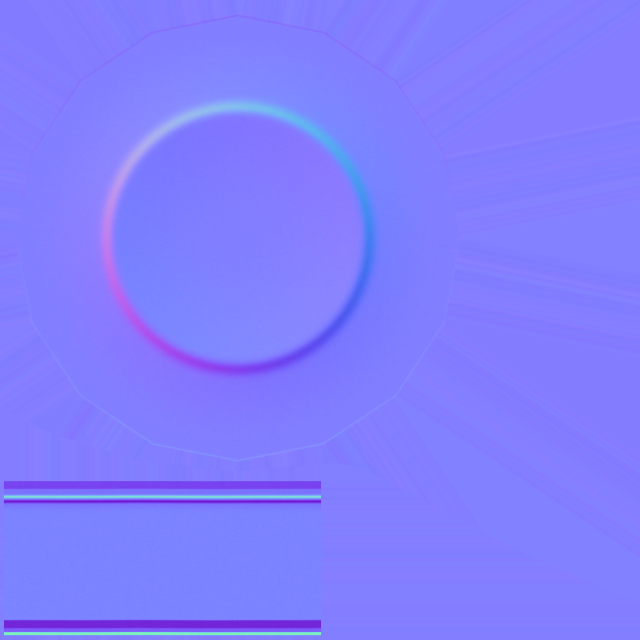
Reproduce this texture map procedurally as a three.js fragment shader.

```glsl
// Tangent-space normal map: a round cap with a bevel ring, a side strip, and padded streaks around both.
varying vec2 vUv;

const float PI = 3.14159265;
const vec2 CAP_CENTER = vec2(0.372, 0.628);
const float CAP_RADIUS = 0.348;
const float CAP_SIDES = 16.0;
const float RING_RADIUS = 0.2055;
const float RING_WIDTH = 0.0105;
const vec2 STRIP_MIN = vec2(0.0065, 0.0078);
const vec2 STRIP_MAX = vec2(0.5013, 0.2474);
const vec2 FLAT_TILT = vec2(0.008, -0.003);
const float SOFT = 0.0012;

vec2 hashGradient(vec2 cell) {
  vec2 h = vec2(dot(cell, vec2(127.1, 311.7)), dot(cell, vec2(269.5, 183.3)));
  return 2.0 * fract(sin(h) * 43758.5) - 1.0;
}

float gradientNoise(vec2 p) {
  vec2 cell = floor(p);
  vec2 f = fract(p);
  vec2 w = f * f * f * (f * (f * 6.0 - 15.0) + 10.0);
  float a = dot(hashGradient(cell), f);
  float b = dot(hashGradient(cell + vec2(1.0, 0.0)), f - vec2(1.0, 0.0));
  float c = dot(hashGradient(cell + vec2(0.0, 1.0)), f - vec2(0.0, 1.0));
  float d = dot(hashGradient(cell + 1.0), f - 1.0);
  return mix(mix(a, b, w.x), mix(c, d, w.x), w.y);
}

vec2 noisePair(vec2 p) {
  return vec2(gradientNoise(p), gradientNoise(p + 47.3));
}

float bump(float x, float center, float width) {
  float d = (x - center) / width;
  return exp(-d * d);
}

float band(float x, float low, float high, float soft) {
  return smoothstep(low - soft, low + soft, x) * (1.0 - smoothstep(high - soft, high + soft, x));
}

// Nearest rim point of a regular polygon (xy) and signed distance to it (z)
vec3 polygonRim(vec2 p, float radius, float sides) {
  float sector = 2.0 * PI / sides;
  float angle = (floor(atan(p.y, p.x) / sector) + 0.5) * sector;
  vec2 normal = vec2(cos(angle), sin(angle));
  vec2 along = vec2(-normal.y, normal.x);
  float apothem = radius * cos(sector * 0.5);
  float reach = radius * sin(sector * 0.5);
  vec2 rim = normal * apothem + along * clamp(dot(p, along), -reach, reach);
  float side = dot(p, normal) < apothem ? -1.0 : 1.0;
  return vec3(rim, side * length(p - rim));
}

// Bevel ring with broad, opposed slopes on its two sides
vec2 capTilt(vec2 p) {
  float r = length(p);
  vec2 slope = vec2(-p.x, p.y) / max(r, 0.001);
  float inner = -0.042 * smoothstep(0.0, RING_RADIUS, r);
  float outer = 0.047 * (1.0 - smoothstep(RING_RADIUS, 0.335, r));
  float shoulder = mix(inner, outer, smoothstep(-0.01, 0.01, r - RING_RADIUS));
  float ring = bump(r, RING_RADIUS, RING_WIDTH);
  return slope * mix(shoulder, 0.245, ring);
}

// Horizontal grooves and bright ridges along the strip
vec2 stripTilt(vec2 p) {
  float y = p.y + 0.0006 * gradientNoise(vec2(p.x * 7.0, 2.0));
  float t = 0.015 + 0.012 * (0.12 - y);
  t -= 0.25 * band(y, 0.236, 0.249, 0.0018);
  t -= 0.07 * band(y, 0.226, 0.236, 0.003);
  t -= 0.39 * bump(y, 0.2164, 0.0028);
  t -= 0.05 * bump(y, 0.211, 0.007);
  t -= 0.37 * band(y, 0.0185, 0.031, 0.0015);
  t -= 0.16 * band(y, 0.0125, 0.0185, 0.0015);
  t += 0.37 * bump(y, 0.2238, 0.0026);
  t += 0.43 * band(y, 0.007, 0.0121, 0.0009);
  return vec2(-0.015 - 0.035 * smoothstep(0.1, 0.4, -t), t);
}

// Padding stays constant along each line from its nearest island point
vec2 streakTilt(vec2 source, float strength) {
  vec2 wide = noisePair(source * 34.0);
  vec2 fine = noisePair(source * 145.0);
  return vec2(0.014, -0.006) + strength * (0.035 * wide + 0.032 * fine);
}

vec3 encodeNormal(vec2 tilt) {
  float z = sqrt(max(0.0, 1.0 - 4.0 * dot(tilt, tilt)));
  return vec3(0.5 + tilt, 0.5 + 0.5 * z);
}

void main() {
  vec2 capPoint = vUv - CAP_CENTER;
  vec3 rim = polygonRim(capPoint, CAP_RADIUS, CAP_SIDES);
  vec2 stripPoint = clamp(vUv, STRIP_MIN, STRIP_MAX);
  float stripGap = length(vUv - stripPoint);

  // Padding, split where both islands are equally far
  float nearStrip = smoothstep(-0.002, 0.002, rim.z - stripGap);
  vec2 padding = mix(streakTilt(rim.xy, 1.0), streakTilt(stripPoint, 0.75), nearStrip);

  // Islands with fine surface grain
  vec2 grain = 0.016 * noisePair(vUv * 260.0) + 0.009 * noisePair(vUv * 90.0);
  float inCap = 1.0 - smoothstep(-SOFT, SOFT, rim.z);
  float inStrip = 1.0 - smoothstep(0.0, SOFT, stripGap);
  vec2 tilt = mix(padding, FLAT_TILT + capTilt(capPoint) + grain, inCap);
  tilt = mix(tilt, stripTilt(vUv) + grain, inStrip);

  // Faint seam on the polygon rim
  vec2 outward = normalize(rim.xy);
  tilt += vec2(0.012, -0.065 * outward.y) * bump(rim.z, 0.0, 0.0016);

  gl_FragColor = vec4(encodeNormal(tilt), 1.0);
}
```
